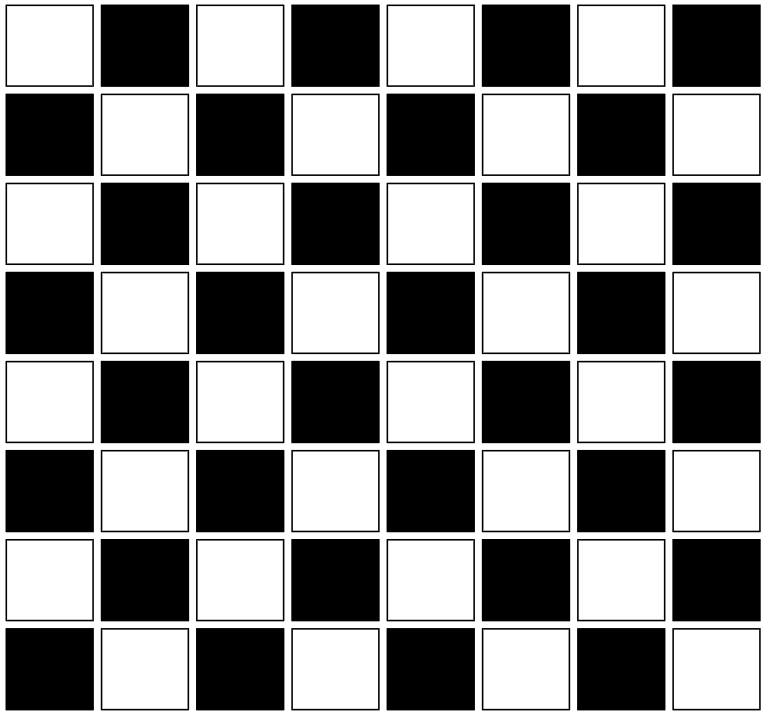
Give the GLSL for this pattern, as a Shadertoy shader.

```glsl
// Draws an 8 by 8 checkerboard of separate black and outlined white tiles.

// Signed distance to a box with slightly softened corners
float boxDistance(vec2 p, vec2 halfSize, float radius) {
    vec2 q = abs(p) - halfSize + radius;
    return length(max(q, 0.0)) + min(max(q.x, q.y), 0.0) - radius;
}

void mainImage(out vec4 fragColor, in vec2 fragCoord) {
    // Canvas height is one unit
    vec2 p = fragCoord / iResolution.y;
    float pixel = 1.0 / iResolution.y;

    // Nearest tile and position relative to its centre
    vec2 pitch = vec2(0.13305, 0.12441);
    vec2 firstCentre = vec2(0.0694, 0.0653);
    vec2 cell = clamp(floor((p - firstCentre) / pitch + 0.5), 0.0, 7.0);
    vec2 local = p - firstCentre - cell * pitch;
    float edge = boxDistance(local, vec2(0.0617, 0.0575), 0.001);

    // Ink covers the whole dark tile, but only the rim of a light one
    float lineWidth = 0.0022;
    float outer = clamp(0.5 - edge / pixel, 0.0, 1.0);
    float inner = clamp(0.5 - (edge + lineWidth) / pixel, 0.0, 1.0);
    float isLight = mod(cell.x + cell.y, 2.0);
    float ink = outer - inner * isLight;

    fragColor = vec4(vec3(1.0 - ink), 1.0);
}
```
